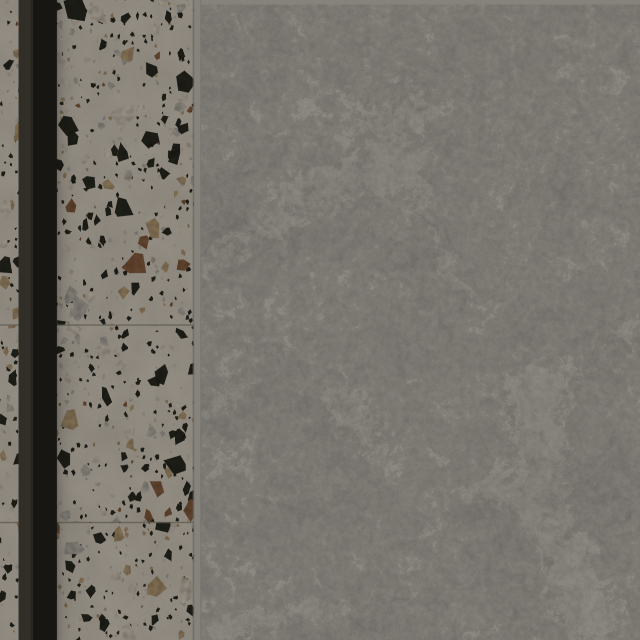
Give the GLSL for this texture, as a WebGL 1 fragment shader.

```glsl
precision highp float;
// Interior wall: a dark metal post over terrazzo tiles, beside a grey stone panel.
// Chips are random convex polygons on jittered grids; the stone is layered gradient
// noise with ragged pale deposits, broken rims and fine mineral flecks.
uniform vec2 u_resolution;
const float TAU = 6.2831853;

float hash(vec2 p) {
  vec3 q = fract(vec3(p.xyx) * 0.1031);
  q += dot(q, q.yzx + 33.33);
  return fract((q.x + q.y) * q.z);
}
float gradientDot(vec2 cell, vec2 f) {
  float a = TAU * hash(cell);
  return dot(vec2(cos(a), sin(a)), f);
}
float noise(vec2 p) {
  vec2 i = floor(p), f = fract(p), e = vec2(1.0, 0.0);
  vec2 w = f * f * f * (f * (f * 6.0 - 15.0) + 10.0);
  float low = mix(gradientDot(i, f), gradientDot(i + e.xy, f - e.xy), w.x);
  float high = mix(gradientDot(i + e.yx, f - e.yx), gradientDot(i + e.xx, f - e.xx), w.x);
  return mix(low, high, w.y);
}
float fbm(vec2 p) {
  float sum = 0.0, amp = 0.7;
  for (int i = 0; i < 5; i++) {
    sum += amp * noise(p);
    p = mat2(1.6, 1.2, -1.2, 1.6) * p + 7.3;
    amp *= 0.62;
  }
  return sum;
}
// Soft-edged band between lo and hi.
float band(float x, float lo, float hi, float aa) {
  return smoothstep(lo - aa, lo + aa, x) * (1.0 - smoothstep(hi - aa, hi + aa, x));
}
// Gaussian glow around a segment.
float vein(vec2 p, vec2 a, vec2 b, float width) {
  vec2 ab = b - a;
  vec2 d = (p - a - ab * clamp(dot(p - a, ab) / dot(ab, ab), 0.0, 1.0)) / width;
  return exp(-dot(d, d));
}
float polygon(vec2 p, float radius, vec2 id) {
  float d = -1.0, spin = TAU * hash(id + 3.7);
  for (int i = 0; i < 5; i++) {
    float k = float(i);
    float a = spin + (k + 0.7 * hash(id + k * 5.1)) * TAU / 5.0;
    d = max(d, dot(p, vec2(cos(a), sin(a))) - radius * (0.5 + 0.55 * hash(id + k * 8.3 + 2.0)));
  }
  return d;
}
vec3 chipColor(float pick) {
  vec3 c = mix(vec3(0.09, 0.09, 0.07), vec3(0.34, 0.23, 0.15), step(0.46, pick));
  c = mix(c, vec3(0.46, 0.39, 0.29), step(0.50, pick));
  c = mix(c, vec3(0.47, 0.455, 0.43), step(0.62, pick));
  return mix(c, vec3(0.535, 0.51, 0.47), step(0.78, pick));
}
vec3 scatterChips(vec3 base, vec2 p, float cell, float density, float seed, float aa) {
  vec2 home = floor(p / cell);
  for (int y = -1; y <= 1; y++) {
    for (int x = -1; x <= 1; x++) {
      vec2 id = home + vec2(float(x), float(y)), key = id + seed;
      vec2 q = p - (id + 0.15 + 0.7 * vec2(hash(key + 11.0), hash(key + 23.0))) * cell;
      q.x *= 1.0 + 0.6 * hash(key + 31.0);
      float radius = cell * mix(0.18, 0.48, hash(key + 41.0));
      float cover = 1.0 - smoothstep(-aa, aa, polygon(q, radius, key));
      vec3 chip = chipColor(hash(key + 67.0)) * (1.0 + 0.2 * noise(p * 110.0));
      base = mix(base, chip, 0.96 * cover * step(hash(key + 53.0), density));
    }
  }
  return base;
}
vec3 terrazzo(vec2 p, float aa) {
  float row = step(0.492, p.y) + step(0.184, p.y);
  float seed = 40.0 + row * 37.0 + step(p.x, 0.06) * 19.0;
  vec3 c = vec3(0.56, 0.538, 0.498) + 0.03 * fbm(p * 14.0);
  c = scatterChips(c, p, 0.010, 0.24, seed + 5.0, aa);
  c = scatterChips(c, p, 0.021, 0.28, seed + 71.0, aa);
  c = scatterChips(c, p, 0.044, 0.52, seed + 137.0, aa);
  float joint = max(band(p.y, 0.491, 0.4932, aa), band(p.y, 0.1825, 0.1847, aa));
  c = mix(c, vec3(0.38, 0.36, 0.32), joint * 0.8);
  return c * (1.0 - 0.2 * exp(-max(p.x - 0.089, 0.0) * 90.0) * step(0.06, p.x));
}
// Pale deposits: an arch, a right-hand column and a few side patches.
float deposits(vec2 p) {
  float v = 0.7 * vein(p, vec2(0.33, 0.60), vec2(0.48, 0.68), 0.024);
  v = max(v, 0.8 * vein(p, vec2(0.48, 0.69), vec2(0.63, 0.75), 0.032));
  v = max(v, 0.7 * vein(p, vec2(0.65, 0.74), vec2(0.68, 0.61), 0.013));
  v = max(v, 0.6 * vein(p, vec2(0.68, 0.61), vec2(0.73, 0.55), 0.013));
  v = max(v, 0.6 * vein(p, vec2(0.60, 0.80), vec2(0.65, 0.83), 0.045));
  v = max(v, 0.9 * vein(p, vec2(0.83, 0.38), vec2(0.85, 0.20), 0.038));
  v = max(v, 0.9 * vein(p, vec2(0.77, 0.23), vec2(0.84, 0.22), 0.030));
  v = max(v, 0.8 * vein(p, vec2(0.85, 0.20), vec2(0.91, 0.04), 0.036));
  v = max(v, 0.5 * vein(p, vec2(0.88, 0.39), vec2(0.98, 0.48), 0.020));
  v = max(v, 0.6 * vein(p, vec2(0.53, 0.37), vec2(0.57, 0.32), 0.030));
  v = max(v, 0.6 * vein(p, vec2(0.32, 0.35), vec2(0.39, 0.41), 0.013));
  return max(v, 0.7 * vein(p, vec2(0.36, 0.02), vec2(0.54, 0.06), 0.013));
}
vec3 stone(vec2 p) {
  vec2 warp = vec2(fbm(p * 20.0), fbm(p * 20.0 + 31.0));
  float pale = deposits(p + 0.028 * warp);
  float cloud = fbm(p * 7.0 + warp * 0.4), mottle = fbm(p * 38.0 + warp * 1.5);
  float flecks = fbm(p * 95.0 + 17.0);
  float field = pale + 0.5 * cloud + 0.7 * mottle + 0.25 * flecks;
  float rim = exp(-pow((field - 0.42) * 13.0, 2.0)) * smoothstep(-0.15, 0.3, mottle + cloud);
  float tone = 0.44 + 0.24 * cloud + 0.36 * mottle + 0.30 * flecks;
  tone += 0.19 * smoothstep(0.2, 0.75, field) + 0.17 * rim;
  return mix(vec3(0.425, 0.415, 0.395), vec3(0.555, 0.542, 0.517), clamp(tone, 0.0, 1.0));
}
void main() {
  vec2 p = gl_FragCoord.xy / u_resolution;
  float aa = 0.75 / min(u_resolution.x, u_resolution.y);
  vec3 c = p.x < 0.308 ? terrazzo(p, aa) : stone(p);
  // Metal trim along the left and top of the panel, with shadow lines.
  float trim = max(band(p.x, 0.303, 0.314, aa), step(0.308, p.x) * smoothstep(0.993 - aa, 0.993 + aa, p.y));
  c = mix(c, vec3(0.525, 0.515, 0.49), trim);
  float crease = max(band(p.x, 0.301, 0.3035, aa), 0.5 * band(p.x, 0.3125, 0.3145, aa));
  c = mix(c, vec3(0.41, 0.395, 0.365), crease * 0.7);
  // Post: a lit side face, a thin glint and a dark front.
  vec3 post = mix(vec3(0.19, 0.18, 0.15), vec3(0.09, 0.088, 0.07), smoothstep(0.049 - aa, 0.049 + aa, p.x));
  post = mix(post, vec3(0.25, 0.24, 0.21), 0.5 * band(p.x, 0.0495, 0.0515, aa));
  gl_FragColor = vec4(mix(c, post, band(p.x, 0.029, 0.089, aa)), 1.0);
}
```
